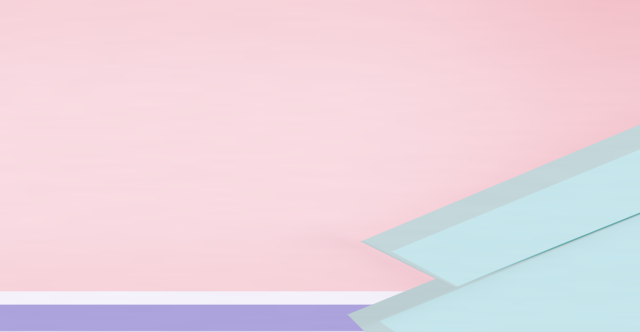
A Shadertoy shader for this background:

```glsl
// Pastel paper still life: a softly lit pink wall above a white and lilac strip,
// with two slanted aqua sheets at the lower right. Sheets are intersections of
// half planes; light falloff and faint fibre noise shade the paper.

#define ASPECT 1.92
#define STRIP_TOP 0.1225
#define STRIP_BOTTOM 0.0825
#define SHADOW_REACH 0.055
#define FIBRE_AMOUNT 0.008

const vec3 PINK = vec3(0.975, 0.855, 0.885);
const vec3 ROSE = vec3(0.955, 0.775, 0.805);
const vec3 WHITE = vec3(0.955, 0.945, 0.98);
const vec3 LILAC = vec3(0.675, 0.640, 0.865);
const vec3 AQUA = vec3(0.775, 0.900, 0.925);
const vec3 SHADE = vec3(0.765, 0.840, 0.855);
const vec3 TEAL = vec3(0.33, 0.63, 0.63);

// Signed distance to the line a-b, positive on its left.
float side(vec2 p, vec2 a, vec2 b) {
    vec2 d = normalize(b - a);
    return dot(p - a, vec2(-d.y, d.x));
}

// Antialiased coverage of a signed distance.
float cover(float d) {
    float w = 0.75 / iResolution.y;
    return smoothstep(-w, w, d);
}

float hash(vec2 p) {
    vec3 q = fract(vec3(p.xyx) * 0.1031);
    q += dot(q, q.yzx + 33.33);
    return fract((q.x + q.y) * q.z);
}

float noise(vec2 p) {
    vec2 i = floor(p), f = fract(p);
    f = f * f * (3.0 - 2.0 * f);
    return mix(mix(hash(i), hash(i + vec2(1, 0)), f.x),
               mix(hash(i + vec2(0, 1)), hash(i + vec2(1, 1)), f.x), f.y);
}

// Wall light: paler in the middle, rosier at the top, base and right.
vec3 wall(vec2 p) {
    float top = 0.40 * smoothstep(0.68, 1.05, p.y);
    float base = 0.38 * (1.0 - smoothstep(0.10, 0.36, p.y));
    float right = 0.38 * smoothstep(1.0, 1.9, p.x);
    float corner = 0.45 * exp(-5.0 * dot(p - vec2(ASPECT, 1.0), p - vec2(ASPECT, 1.0)));
    return mix(PINK, ROSE, top + base + right + corner);
}

void mainImage(out vec4 fragColor, in vec2 fragCoord) {
    vec2 p = fragCoord / iResolution.xy * vec2(ASPECT, 1.0);

    // Wall and horizontal strips
    vec3 col = wall(p);
    col = mix(col, WHITE, cover(STRIP_TOP - p.y));
    col = mix(col, LILAC, cover(STRIP_BOTTOM - p.y));
    col = mix(col, WHITE, 0.7 * cover(0.003 - p.y));

    // Upper sheet outline
    vec2 tip = vec2(1.0825, 0.2725), corner = vec2(1.3625, 0.1325);
    float upperTop = -side(p, tip, vec2(ASPECT, 0.625));
    float upperLeft = side(p, tip, corner);
    float upperBottom = side(p, corner, vec2(ASPECT, 0.3575));
    float upper = min(upperTop, min(upperLeft, upperBottom));

    // Soft rosy shadow around the upper sheet
    float shadow = exp(-max(-upper, 0.0) / SHADOW_REACH);
    float under = smoothstep(0.01, -0.03, upperLeft);
    col *= 1.0 - shadow * mix(vec3(0.01, 0.035, 0.03), vec3(0.04, 0.07, 0.06), under);

    // Lower sheet with its shaded upper band
    vec2 lowTip = vec2(1.0425, 0.0525), lowFold = vec2(1.1375, 0.0325);
    float lowerTop = -side(p, lowTip, vec2(ASPECT, 0.410));
    float lower = min(lowerTop, side(p, lowTip, vec2(1.095, 0.0)));
    float lowerFace = min(-side(p, lowFold, vec2(ASPECT, 0.352)),
                          side(p, lowFold, vec2(1.185, 0.0)));
    vec3 lowerCol = mix(SHADE, AQUA, cover(lowerFace));
    lowerCol *= 1.0 - 0.04 * exp(-max(-upperBottom, 0.0) / 0.02);
    col = mix(col, lowerCol, cover(lower));

    // Upper sheet: shaded band, bright face and thin left bevel
    vec2 fold = vec2(1.175, 0.2425);
    float upperFace = min(-side(p, fold, vec2(ASPECT, 0.550)),
                          side(p, fold, vec2(1.376, 0.136)));
    vec3 upperCol = mix(SHADE, AQUA, cover(upperFace));
    upperCol *= 1.0 - 0.08 * exp(-abs(upperLeft) / 0.003);
    col = mix(col, upperCol, cover(upper));

    // Teal contact line, strengthening towards the right
    float contact = cover(0.0022 - abs(upperBottom)) * smoothstep(1.34, 1.72, p.x);
    col = mix(col, TEAL, 0.85 * contact);

    // Faint horizontal paper fibres
    col += FIBRE_AMOUNT * (noise(p * vec2(9.0, 70.0)) - 0.5);
    fragColor = vec4(clamp(col, 0.0, 1.0), 1.0);
}
```
